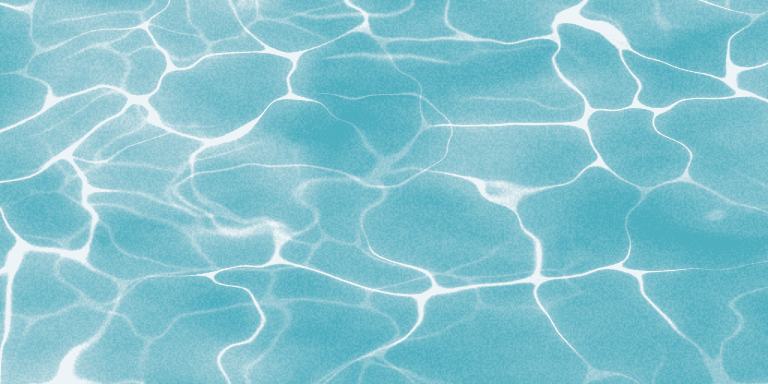
Give the GLSL for this texture, as a Shadertoy shader.

```glsl
// Sunlit pool water: a warped Voronoi web of bright caustic lines with soft
// halos, faint secondary folds and closed ripple rings, over cloudy turquoise
// shading. A light film grain covers everything.
#define CELLS 2.7         // web cells per canvas height
#define LINE_THIN 0.0040  // thinnest caustic half-width
#define LINE_WIDE 0.0130  // widest caustic half-width
#define HALO 0.034        // fall-off of the glow beside a line
#define JOIN 0.13         // rounding where lines meet
#define GRAIN_SCALE 256.0
#define GRAIN_AMOUNT 0.14
#define DEEP vec3(0.36, 0.706, 0.767)
#define POOL vec3(0.64, 0.812, 0.850)
#define FOAM vec3(0.93, 0.958, 0.968)

float hash(vec2 p) {
    vec3 q = fract(p.xyx * 0.1031);
    q += dot(q, q.yzx + 33.33);
    return fract((q.x + q.y) * q.z);
}

vec2 hash2(vec2 p) {
    return vec2(hash(p), hash(p + vec2(57.0, 113.0)));
}

float noise(vec2 p) {
    vec2 i = floor(p), f = fract(p);
    f = f * f * f * (f * (f * 6.0 - 15.0) + 10.0);
    return mix(mix(hash(i), hash(i + vec2(1, 0)), f.x),
               mix(hash(i + vec2(0, 1)), hash(i + vec2(1, 1)), f.x), f.y);
}

float fbm(vec2 p) {
    float sum = 0.0, amp = 0.54;
    for (int i = 0; i < 3; i++) {
        sum += amp * noise(p);
        p = mat2(1.9, 0.5, -0.5, 1.9) * p + 17.0;
        amp *= 0.56;
    }
    return sum;
}

vec2 wobble(vec2 p) {
    return vec2(noise(p), noise(p + vec2(31.0, 47.0))) - 0.5;
}

float smoothMin(float a, float b, float k) {
    float h = max(k - abs(a - b), 0.0) / k;
    return min(a, b) - 0.25 * h * h * k;
}

// Distance to the nearest Voronoi border, with rounded junctions.
float web(vec2 p) {
    vec2 cell = floor(p), nearest = vec2(0.0);
    float best = 1e3;
    for (int y = -1; y <= 1; y++)
    for (int x = -1; x <= 1; x++) {
        vec2 c = cell + vec2(x, y);
        vec2 toSite = c + 0.05 + 0.9 * hash2(c) - p;
        float d = dot(toSite, toSite);
        if (d < best) { best = d; nearest = toSite; }
    }
    float border = 1.0;
    for (int y = -2; y <= 2; y++)
    for (int x = -2; x <= 2; x++) {
        vec2 c = cell + vec2(x, y);
        vec2 toSite = c + 0.05 + 0.9 * hash2(c) - p;
        vec2 gap = toSite - nearest;
        if (dot(gap, gap) > 1e-4)
            border = smoothMin(border, dot(0.5 * (nearest + toSite), normalize(gap)), JOIN);
    }
    return max(border, 0.0);
}

float bell(float x) { return exp(-x * x); }

void mainImage(out vec4 fragColor, in vec2 fragCoord) {
    vec2 uv = fragCoord / iResolution.y;

    // Surface seen at a slant: cells flatten towards the top.
    vec2 water = vec2((uv.x - 1.0) * (1.0 + 0.25 * uv.y), uv.y * (1.35 + 0.35 * uv.y));
    water = water * CELLS + 40.0;
    vec2 bent = water + 0.62 * wobble(water * 1.3) + 0.17 * wobble(water * 3.5);

    // Cloudy shading, stretched sideways.
    float cloud = fbm(water * vec2(0.75, 1.25) + 0.8 * wobble(water));
    float tone = 0.453 + 0.46 * (cloud - 0.5);

    // Main caustic web: sharp core of varying weight and a soft halo.
    float d = web(bent) / CELLS;
    float weight = noise(water * 1.5 + 9.0);
    float width = mix(LINE_THIN, LINE_WIDE, weight * weight * weight);
    float power = mix(0.35, 1.0, smoothstep(0.2, 0.6, noise(water * 1.1 + 70.0)));
    tone += power * (0.42 * bell(d / width) + 0.15 * exp(-d / HALO));

    // Faint finer folds that come and go.
    float fold = web(bent * vec2(1.3, 1.6) + 23.0) / (CELLS * 1.45);
    float patchy = smoothstep(0.4, 0.75, noise(water * 0.9 + 15.0));
    tone += patchy * (0.11 * bell(fold / 0.008) + 0.06 * exp(-fold / 0.02));

    // Ripple rings along a height contour.
    float height = noise(bent * vec2(0.9, 1.5) + 5.0);
    float rings = smoothstep(0.5, 0.75, noise(water * 0.8 + 88.0));
    tone += rings * 0.24 * bell((height - 0.68) / 0.018);

    // Grain, then the colour ramp.
    tone += GRAIN_AMOUNT * (noise(uv * GRAIN_SCALE - 0.5) - 0.5);
    vec3 color = mix(DEEP, POOL, clamp((tone - DEEP.r) / (POOL.r - DEEP.r), -0.2, 1.0));
    color = mix(color, FOAM, clamp((tone - POOL.r) / (FOAM.r - POOL.r), 0.0, 1.0));
    fragColor = vec4(color, 1.0);
}
```
